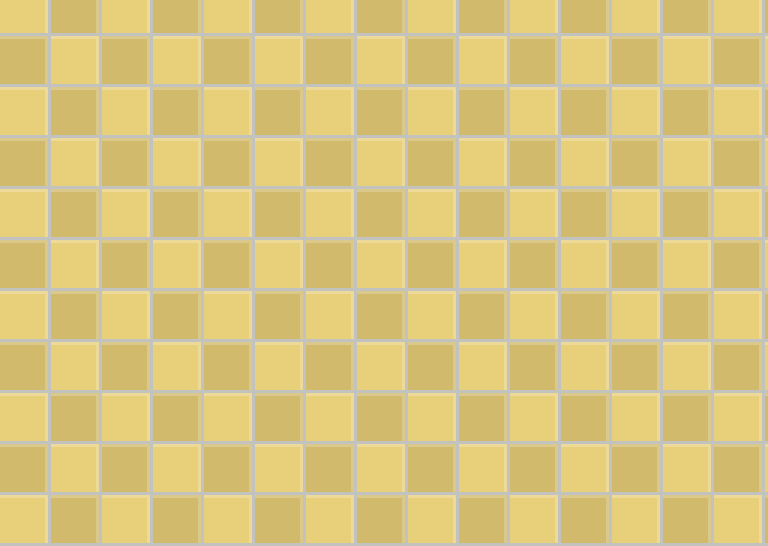
This pattern is drawn by a Shadertoy shader. Its source:

```glsl
// Checkerboard of light and dark sand tiles divided by thin grey grout.
// Each tile is a box in a repeated cell; a paler strip along its top and
// right edges is what remains outside a smaller box, shifted down and left.

#define ROWS 10.70588               // cells over the canvas height
#define GROUT_WIDTH (1.0 / 17.0)    // in cells
#define BEVEL_WIDTH (1.0 / 17.0)    // in cells
#define BEVEL_GAIN 0.22             // blend of the strip towards white
#define LIGHT_TILE vec3(0.91, 0.81, 0.48)
#define DARK_TILE vec3(0.82, 0.73, 0.42)
#define GROUT_COLOR vec3(0.76, 0.76, 0.75)

// Antialiased coverage of a centred square
float squareCoverage(vec2 p, float halfSize, float pixel) {
    vec2 edge = clamp((halfSize - abs(p)) / pixel + 0.5, 0.0, 1.0);
    return edge.x * edge.y;
}

void mainImage(out vec4 fragColor, in vec2 fragCoord) {
    float pixel = ROWS / iResolution.y;

    // Cells centred on tiles: first column starts at a tile, first row at grout
    vec2 grid = fragCoord * pixel + 0.5 * GROUT_WIDTH * vec2(1.0, -1.0);
    vec2 cell = floor(grid);
    vec2 local = fract(grid) - 0.5;

    // Alternating tile colour
    float parity = mod(cell.x + cell.y, 2.0);
    vec3 face = mix(LIGHT_TILE, DARK_TILE, step(0.5, parity));
    vec3 bevel = mix(face, vec3(1.0), BEVEL_GAIN);

    // Grout, then bevelled tile, then its flat face
    float tileHalf = 0.5 * (1.0 - GROUT_WIDTH);
    float faceHalf = tileHalf - 0.5 * BEVEL_WIDTH;
    float tileMask = squareCoverage(local, tileHalf, pixel);
    float faceMask = squareCoverage(local + 0.5 * BEVEL_WIDTH, faceHalf, pixel);

    vec3 color = mix(GROUT_COLOR, mix(bevel, face, faceMask), tileMask);
    fragColor = vec4(color, 1.0);
}
```
